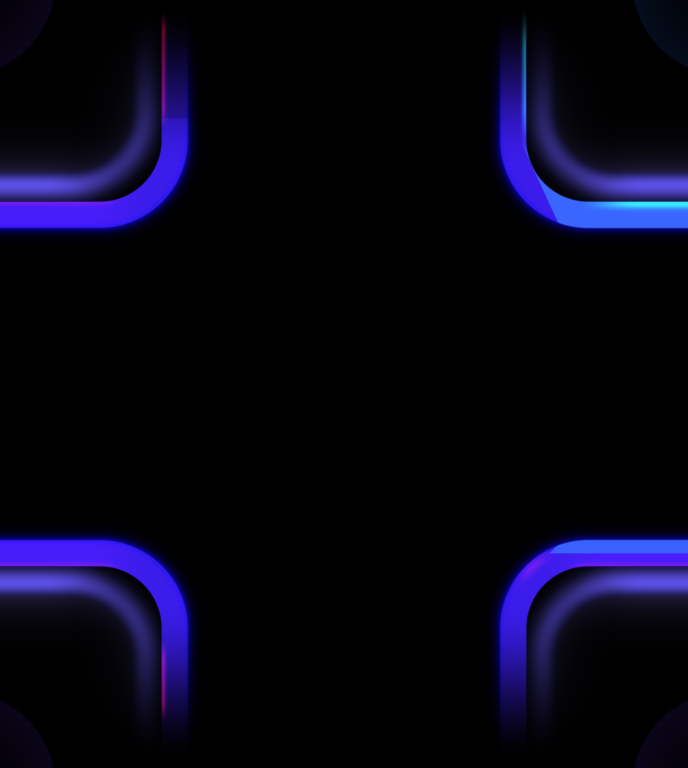
This background is drawn by a Shadertoy shader. Its source:

```glsl
// Lengths are in hundredths of the canvas height
const float GAP = 20.3;            // centre to frame edge
const float FRAME_RADIUS = 11.5;
const float FRAME_WIDTH = 3.45;
const float GLOW_INSET = 5.6;
const float GLOW_RADIUS = 9.8;
const vec2 FADE = vec2(8.0, 29.0); // upright bars dim over this span
const vec2 ORB_CENTER = vec2(50.0, 52.6);
const float ORB_RADIUS = 12.5;

const vec3 VIOLET = vec3(0.285, 0.11, 0.98);
const vec3 INDIGO = vec3(0.23, 0.11, 0.92);
const vec3 RIM_BLUE = vec3(0.08, 0.05, 1.0);
const vec3 HALO_BLUE = vec3(0.03, 0.0, 0.62);
const vec3 LAVENDER = vec3(0.36, 0.31, 0.90);
const vec3 HAZE = vec3(0.24, 0.21, 0.43);
const vec3 AZURE = vec3(0.22, 0.40, 1.0);
const vec3 CYAN = vec3(0.22, 0.92, 1.0);
const vec3 TEAL = vec3(0.05, 0.38, 0.36);
const vec3 CRIMSON = vec3(0.36, 0.02, 0.12);
const vec3 MAGENTA = vec3(0.58, 0.12, 0.95);
const vec3 ORB_COLOR = vec3(0.045, 0.02, 0.11);

// Depth inside a quadrant whose corner is rounded
float cornerDepth(vec2 a, float radius) {
    vec2 v = radius - a;
    return radius - length(max(v, 0.0)) - min(max(v.x, v.y), 0.0);
}

float bell(float x, float width) {
    return exp(-x * x / (width * width));
}

// Soft interval from lo to hi
float span(float x, float lo, float hi, float soft) {
    return smoothstep(lo - soft, lo + soft, x) * (1.0 - smoothstep(hi - soft, hi + soft, x));
}

void mainImage(out vec4 fragColor, in vec2 fragCoord) {
    float px = 100.0 / iResolution.y;
    vec2 p = (fragCoord - 0.5 * iResolution.xy) * px;
    vec2 q = abs(p);
    vec2 a = q - GAP;
    float right = step(0.0, p.x);
    float top = step(0.0, p.y);
    float topRight = top * right;
    float lowRight = (1.0 - top) * right;
    float left = 1.0 - right;

    float depth = cornerDepth(a, FRAME_RADIUS);
    float fade = 1.0 - smoothstep(FADE.x, FADE.y, a.y);

    // Inner glow, tight outside and hazy inside
    float g = cornerDepth(a - GLOW_INSET, GLOW_RADIUS);
    float core = bell(g, g < 0.0 ? 1.9 : 1.6);
    float haze = exp(-max(g, 0.0) / 2.4) * smoothstep(-2.5, 1.0, g);
    float level = mix(0.55, 1.0, smoothstep(8.0, 19.0, a.x));
    float inside = smoothstep(-px, px, depth - FRAME_WIDTH);
    vec3 color = max(LAVENDER * core, HAZE * haze) * level * fade * inside;

    // Dim orbs in the far corners
    float orb = ORB_RADIUS - length(q - ORB_CENTER);
    vec3 orbTint = mix(ORB_COLOR, vec3(0.02, 0.05, 0.12), topRight);
    color += orbTint * smoothstep(-px, px, orb) * exp(-max(orb, 0.0) / 6.0);

    // Halo around the frame
    float outside = max(-depth, 0.0);
    color += HALO_BLUE * exp(-outside / 0.55) * fade * (1.0 - smoothstep(-px, px, depth));

    // Frame body with a blue rim
    vec3 body = mix(INDIGO, VIOLET, smoothstep(5.0, 13.0, a.x));
    body = mix(body, RIM_BLUE, 0.6 * exp(-max(depth, 0.0) / 0.3));
    body *= fade;
    body *= 1.0 - 0.22 * top * left * smoothstep(14.2, 14.4, a.y);

    // Azure reflections on the right
    float wedge = smoothstep(-px, px, a.x + 0.46 * a.y - 7.9);
    wedge *= 1.0 - smoothstep(8.0, 12.0, a.y);
    body = mix(body, AZURE, topRight * wedge);
    float strip = smoothstep(-px, px, 1.75 - a.y);
    strip *= smoothstep(-px, px, a.x + a.y - 8.2);
    body = mix(body, AZURE, 0.95 * lowRight * strip);

    // Coloured lines along the inner edge
    float edge = bell(depth - FRAME_WIDTH + 0.2, 0.35);
    float redEnd = mix(22.5, 27.0, top);
    body += CRIMSON * edge * left * span(a.y, 14.3, redEnd, 1.5);
    body += TEAL * edge * topRight * span(a.y, 13.0, 26.0, 3.0);
    float flat_ = smoothstep(8.0, 11.5, a.x) * (1.0 - smoothstep(3.6, 5.0, a.y));
    body = mix(body, MAGENTA, 0.45 * edge * flat_ * (1.0 - topRight));
    float shine = smoothstep(10.0, 18.0, a.x);
    body = mix(body, CYAN, bell(depth - FRAME_WIDTH + 0.3, 0.6) * flat_ * shine * topRight);

    // Magenta glint on the lower right bend
    float glint = bell(length(a - vec2(4.2, 3.4)), 2.2) * bell(depth - 0.7, 0.7);
    body = mix(body, MAGENTA, 0.6 * glint * lowRight);

    float band = smoothstep(-px, px, depth) * (1.0 - inside);
    color = mix(color, body, band);
    fragColor = vec4(clamp(color, 0.0, 1.0), 1.0);
}
```
